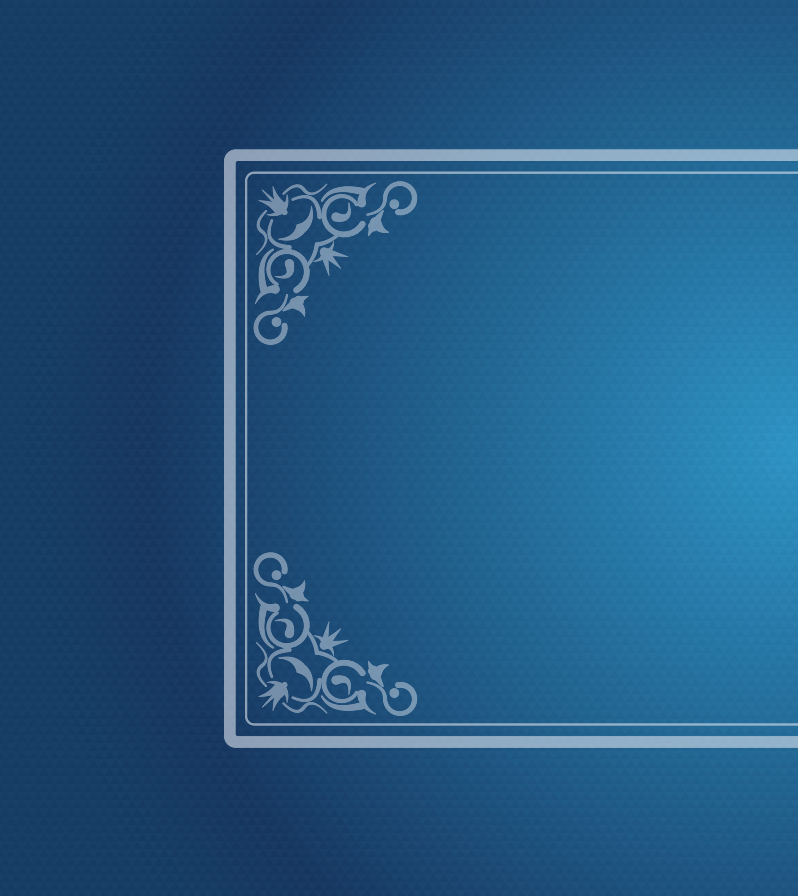
A Shadertoy shader for this background:

```glsl
// Blue glowing panel with a double rounded frame, scrollwork corners and a fine scale weave.

// Lengths are in design units; the canvas is UNITS tall, with y measured downward.
const float UNITS = 768.0;
const float MID_Y = 384.5;
const vec2 GLOW_CENTER = vec2(684.0, 385.0);
const float GLOW_MID = 285.0;
const float GLOW_END = 555.0;
const vec3 GLOW_COLOR = vec3(0.180, 0.580, 0.770);
const vec3 MID_COLOR = vec3(0.135, 0.395, 0.570);
const vec3 DARK_COLOR = vec3(0.090, 0.220, 0.382);
const vec3 EDGE_COLOR = vec3(0.090, 0.242, 0.395);
const vec3 LINE_COLOR = vec3(0.860, 0.890, 0.930);
const vec2 FRAME_OUTER = vec2(192.0, 128.0);
const float FRAME_WIDTH = 10.0;
const vec2 LINE_OUTER = vec2(210.0, 147.0);
const float LINE_WIDTH = 2.0;
const float FRAME_ALPHA = 0.60;
const float ORNAMENT_ALPHA = 0.47;
const vec2 ORNAMENT_ORIGIN = vec2(218.0, 156.0);
const float ORNAMENT_SIZE = 145.0;
const vec2 SCALE_SIZE = vec2(9.4, 7.0);
const float SCALE_DEPTH = 0.016;
const int STEPS = 12;

// Distance to a straight stroke whose half width runs from ra to rb
float taper(vec2 p, vec2 a, vec2 b, float ra, float rb) {
    vec2 ab = b - a;
    float t = clamp(dot(p - a, ab) / dot(ab, ab), 0.0, 1.0);
    return length(p - a - ab * t) - mix(ra, rb, t);
}

// Tapered quadratic curve from a to c, pulled toward b
float frond(vec2 p, vec2 a, vec2 b, vec2 c, float ra, float rc) {
    float d = 1e4;
    vec2 last = a;
    for (int i = 1; i <= STEPS; i++) {
        float t = float(i) / float(STEPS);
        vec2 next = mix(mix(a, b, t), mix(b, c, t), t);
        float t0 = t - 1.0 / float(STEPS);
        d = min(d, taper(p, last, next, mix(ra, rc, t0), mix(ra, rc, t)));
        last = next;
    }
    return d;
}

// Tapered spiral; radius and width are (start, end) pairs
float curl(vec2 p, vec2 center, float start, float sweep, vec2 radius, vec2 width) {
    float d = 1e4;
    vec2 last = center + radius.x * vec2(cos(start), sin(start));
    for (int i = 1; i <= 2 * STEPS; i++) {
        float t = float(i) / float(2 * STEPS);
        float angle = start + sweep * t;
        vec2 next = center + mix(radius.x, radius.y, t) * vec2(cos(angle), sin(angle));
        float w = mix(width.x, width.y, t);
        d = min(d, taper(p, last, next, w, w));
        last = next;
    }
    return d;
}

// Corner scrollwork, mirrored across its diagonal
float ornament(vec2 p) {
    if (p.y > p.x) p = p.yx;
    // Corner leaf and heart petals
    float d = frond(p, vec2(26, 26), vec2(16, 16), vec2(7, 7), 2.5, 0.5);
    d = min(d, frond(p, vec2(23, 20), vec2(18, 14), vec2(16, 4), 4.0, 0.4));
    d = min(d, frond(p, vec2(25, 23), vec2(29, 18), vec2(28, 11), 2.6, 0.4));
    d = min(d, frond(p, vec2(38, 41), vec2(50, 36), vec2(49, 21), 5.0, 0.5));
    // Tendrils along the edge
    d = min(d, frond(p, vec2(25, 10), vec2(36, -1), vec2(42, 6), 1.0, 1.6));
    d = min(d, frond(p, vec2(42, 6), vec2(49, 16), vec2(62, 2), 1.6, 0.6));
    d = min(d, frond(p, vec2(33, 15), vec2(54, 6), vec2(56, 30), 1.2, 2.0));
    // Large scroll, its inner leaf and wing
    d = min(d, curl(p, vec2(76, 27), 0.5, 5.2, vec2(19, 14), vec2(2.8, 1.6)));
    d = min(d, frond(p, vec2(70, 30), vec2(84, 34), vec2(81, 18), 4.0, 0.5));
    d = min(d, frond(p, vec2(58, 16), vec2(66, 2), vec2(92, 8), 1.0, 3.2));
    d = min(d, frond(p, vec2(92, 18), vec2(91, 7), vec2(104, 1), 3.8, 0.5));
    // Diagonal flower and its stem
    d = min(d, frond(p, vec2(48, 54), vec2(62, 54), vec2(72, 45), 2.0, 1.5));
    d = min(d, frond(p, vec2(60, 60), vec2(67, 61), vec2(80, 64), 4.0, 0.4));
    d = min(d, frond(p, vec2(61, 61), vec2(66, 66), vec2(74, 74), 4.0, 0.4));
    d = min(d, frond(p, vec2(62, 60), vec2(67, 58), vec2(68, 51), 2.5, 0.4));
    // Hanging leaf
    d = min(d, frond(p, vec2(110, 25), vec2(106, 31), vec2(102, 38), 1.0, 4.5));
    d = min(d, frond(p, vec2(104, 35), vec2(108, 42), vec2(115, 43), 5.0, 0.5));
    d = min(d, frond(p, vec2(104, 35), vec2(100, 40), vec2(98, 46), 4.5, 0.5));
    // End curl with a rounded tip
    d = min(d, frond(p, vec2(97, 28), vec2(112, 25), vec2(112, 14), 1.0, 1.8));
    d = min(d, curl(p, vec2(125, 14), 3.1, 4.9, vec2(13, 12), vec2(1.8, 2.6)));
    return min(d, length(p - vec2(120, 19)) - 4.2);
}

// Rounded corner whose sides run right and down; negative inside
float corner(vec2 p, vec2 edge, float radius) {
    vec2 q = edge + radius - p;
    return length(max(q, 0.0)) + min(max(q.x, q.y), 0.0) - radius;
}

// Staggered rows of small triangles, from -0.5 to 0.5
float scales(vec2 p, float pixel) {
    vec2 cell = p / SCALE_SIZE;
    cell.x += 0.5 * mod(floor(cell.y), 2.0);
    vec2 f = fract(cell);
    float side = (1.0 - f.y) * 0.5 - abs(f.x - 0.5);
    float soft = pixel / SCALE_SIZE.x;
    return smoothstep(-soft, soft, side) - 0.5;
}

float cover(float d, float pixel) {
    return 1.0 - smoothstep(-0.5 * pixel, 0.5 * pixel, d);
}

void mainImage(out vec4 fragColor, in vec2 fragCoord) {
    float pixel = UNITS / iResolution.y;
    vec2 p = vec2(fragCoord.x, iResolution.y - fragCoord.y) * pixel;

    // Radial glow and weave
    float r = length(p - GLOW_CENTER);
    vec3 color = mix(GLOW_COLOR, MID_COLOR, clamp(r / GLOW_MID, 0.0, 1.0));
    color = mix(color, DARK_COLOR, clamp((r - GLOW_MID) / (GLOW_END - GLOW_MID), 0.0, 1.0));
    color = mix(color, EDGE_COLOR, smoothstep(GLOW_END, GLOW_END + 120.0, r));
    color += SCALE_DEPTH * scales(p, pixel) * vec3(0.5, 1.0, 1.0);

    // Frame, line and scrollwork share the upper and lower halves
    p.y = MID_Y - abs(p.y - MID_Y);
    float frame = max(corner(p, FRAME_OUTER, 10.0), -corner(p, FRAME_OUTER + FRAME_WIDTH, 2.0));
    float line = max(corner(p, LINE_OUTER, 8.0), -corner(p, LINE_OUTER + LINE_WIDTH, 6.0));
    float alpha = FRAME_ALPHA * cover(min(frame, line), pixel);
    vec2 local = p - ORNAMENT_ORIGIN;
    if (min(local.x, local.y) > -5.0 && max(local.x, local.y) < ORNAMENT_SIZE)
        alpha = max(alpha, ORNAMENT_ALPHA * cover(ornament(local), pixel));
    fragColor = vec4(mix(color, LINE_COLOR, alpha), 1.0);
}
```
